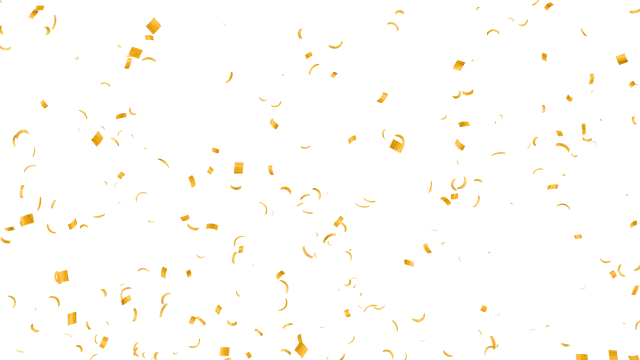
This pattern is drawn by a WebGL 2 fragment shader. Its source:

```glsl
#version 300 es
precision highp float;
// Golden foil confetti: bent ribbons, sheets and flecks falling over white.

uniform vec2 u_resolution;
out vec4 fragColor;

const int PIECE_COUNT = 250;
const float TAU = 6.2831853;
const vec3 WHITE = vec3(1.0);
const vec3 BRONZE = vec3(0.74, 0.49, 0.05);
const vec3 GOLD = vec3(0.93, 0.66, 0.09);
const vec3 SHINE = vec3(1.0, 0.80, 0.37);

// Four random values in 0..1 from two integers.
vec4 hash4(int index, int salt) {
    uvec4 h = uvec4(index, salt, index + 57, salt + 113) * 1664525u + 12345u;
    for (int k = 0; k < 2; k++) {
        h += h.yzwx * h.wxyz;
        h ^= h >> 15u;
        h *= 22695477u;
    }
    return vec4(h >> 8u) / 16777216.0;
}

vec2 gradientAt(ivec2 cell) {
    float angle = TAU * hash4(cell.x + 500, cell.y + 900).x;
    return vec2(cos(angle), sin(angle));
}

float gradientNoise(vec2 p) {
    ivec2 cell = ivec2(floor(p));
    vec2 f = fract(p);
    vec2 u = f * f * (3.0 - 2.0 * f);
    float a = dot(gradientAt(cell), f);
    float b = dot(gradientAt(cell + ivec2(1, 0)), f - vec2(1.0, 0.0));
    float c = dot(gradientAt(cell + ivec2(0, 1)), f - vec2(0.0, 1.0));
    float d = dot(gradientAt(cell + ivec2(1, 1)), f - vec2(1.0));
    return mix(mix(a, b, u.x), mix(c, d, u.x), u.y);
}

vec2 rotate(vec2 p, float angle) {
    float c = cos(angle), s = sin(angle);
    return vec2(c * p.x + s * p.y, c * p.y - s * p.x);
}

// Share of a soft pixel covered by the band |x| < halfWidth.
float bandCoverage(float x, float halfWidth, float softness) {
    return clamp((x + halfWidth) / softness + 0.5, 0.0, 1.0)
         - clamp((x - halfWidth) / softness + 0.5, 0.0, 1.0);
}

// Strip bent along a parabola; taper narrows it towards its ends.
float stripCoverage(vec2 p, vec2 halfSize, float bend, float taper, float softness) {
    float t = p.x / halfSize.x;
    float across = (p.y - bend * halfSize.x * (t * t - 0.4)) / sqrt(1.0 + 4.0 * bend * bend * t * t);
    float narrowing = mix(1.0, sqrt(max(1.0 - t * t, 0.0)), taper);
    return bandCoverage(p.x, halfSize.x, softness)
         * bandCoverage(across, halfSize.y * narrowing, softness);
}

// Foil tone from dark fold to bright reflection, with fine streaks.
vec3 foilColor(vec2 p, vec2 halfSize, float phase, float contrast, float seed) {
    float fold = sin(2.2 * p.x / halfSize.x + TAU * phase);
    float streak = gradientNoise(vec2(p.x * 260.0 + seed, p.y * 50.0));
    float tone = 0.12 + contrast * fold + 0.6 * streak;
    vec3 lit = mix(GOLD, SHINE, smoothstep(0.0, 0.9, tone));
    return mix(lit, BRONZE, smoothstep(0.1, 0.8, -tone));
}

void main() {
    float pixel = 1.0 / u_resolution.y;
    vec2 p = gl_FragCoord.xy * pixel;
    float aspect = u_resolution.x * pixel;
    vec3 color = WHITE;

    for (int i = 0; i < PIECE_COUNT; i++) {
        vec4 place = hash4(i, 11);
        // Pieces gather towards the bottom.
        vec2 center = vec2(place.x * aspect, pow(place.y, 1.35));
        vec2 q = p - center;
        if (dot(q, q) > 0.0016) continue;

        vec4 form = hash4(i, 29);
        vec4 look = hash4(i, 47);
        q = rotate(q, TAU * place.z);

        // Thin curled ribbon by default.
        vec2 halfSize = vec2(mix(0.011, 0.021, form.x), mix(0.0015, 0.0043, form.y));
        float bend = mix(0.12, 0.65, form.z);
        float taper = 0.8 * form.w;
        float opacity = mix(0.75, 1.0, look.x);

        if (place.w < 0.07) {          // large sheet
            halfSize = vec2(mix(0.012, 0.018, form.x), mix(0.011, 0.016, form.y));
            q.x += (form.z - 0.5) * 0.6 * q.y;
            bend = 0.08 * form.w;
            taper = 0.0;
            opacity = 1.0;
        } else if (place.w < 0.27) {   // short flat strip
            halfSize = vec2(mix(0.008, 0.016, form.x), mix(0.0050, 0.0078, form.y));
            q.x += (form.z - 0.5) * 0.8 * q.y;
            bend = 0.22 * form.w;
            taper = 0.15;
            opacity = 1.0;
        } else if (place.w > 0.74) {   // small faint fleck
            halfSize = vec2(mix(0.003, 0.010, form.x), mix(0.0007, 0.0022, form.y));
            opacity = mix(0.35, 0.9, look.x);
        }

        float softness = max(pixel, 0.0042 * look.y * look.y);
        float coverage = opacity * stripCoverage(q, halfSize, bend, taper, softness);
        if (coverage > 0.0) {
            vec3 foil = foilColor(q, halfSize, look.z, mix(0.3, 0.75, look.w), float(i) * 7.3);
            color = mix(color, foil, coverage);
        }
    }
    fragColor = vec4(color, 1.0);
}
```
